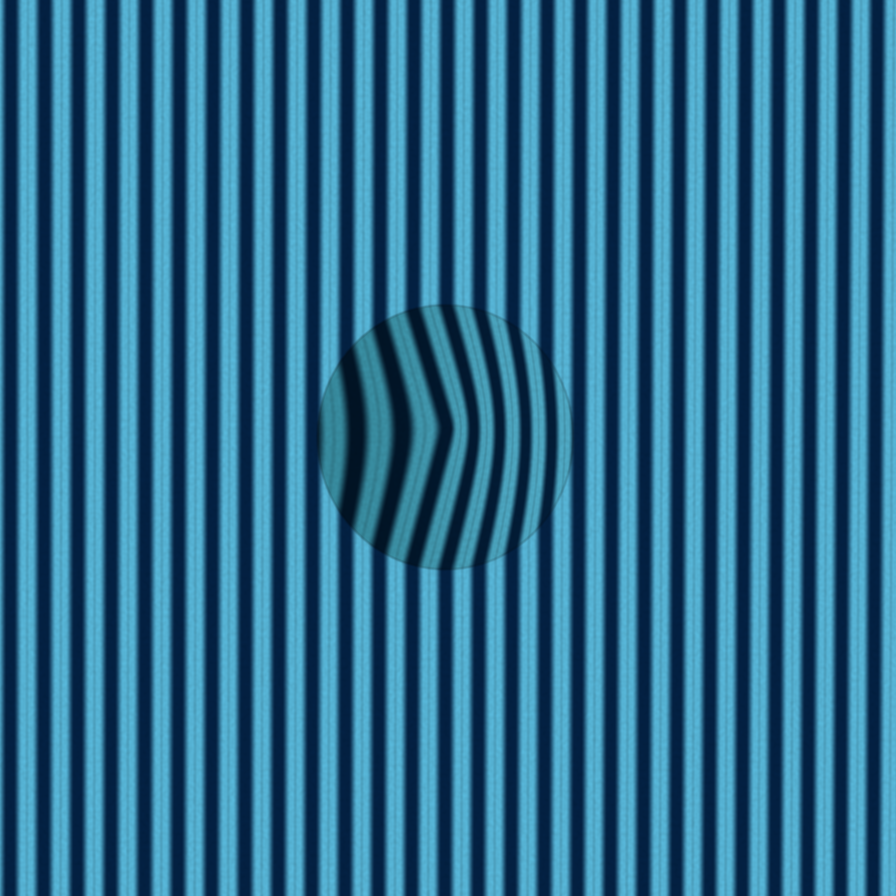
Give the GLSL for this pattern, as a Shadertoy shader.

```glsl
const vec3 STRIPE_LIGHT = vec3(0.335, 0.70, 0.83);
const vec3 STRIPE_DARK = vec3(0.01, 0.125, 0.255);
const vec3 TINT_LEFT = vec3(0.64, 0.77, 0.74);
const vec3 TINT_RIGHT = vec3(0.90, 0.93, 0.91);

const vec2 LENS_CENTER = vec2(0.497, 0.512);
const vec2 LENS_RADII = vec2(0.1428, 0.1475);
const vec2 APEX = vec2(0.018, 0.07);    // cone tip, in lens radii
const float LENS_SHIFT = 0.039;
const float RIM_WIDTH = 0.018;
const float RIM_DARKEN = 0.16;

const vec2 FIRST_STRIPE = vec2(0.0299, 0.03125);  // bottom, top
const vec2 STRIPE_COUNT = vec2(26.6, 26.5);       // bottom, top
const float STRIPE_CROWDING = 0.42;
const float CORE_END = 0.28;
const float EDGE_END = 0.80;
const float SEAM_WIDTH = 0.16;
const float SEAM_DEPTH = 0.10;

const float GRAIN_SCALE = 210.0;
const float GRAIN_AMOUNT = 0.07;

vec2 hashGradient(vec2 cell) {
    vec2 h = vec2(dot(cell, vec2(127.1, 311.7)), dot(cell, vec2(269.5, 183.3)));
    return 2.0 * fract(sin(h) * 43758.5) - 1.0;
}

float gradientNoise(vec2 p) {
    vec2 i = floor(p), f = fract(p);
    vec2 w = f * f * f * (f * (f * 6.0 - 15.0) + 10.0);
    vec2 e = vec2(0.0, 1.0);
    float a = dot(hashGradient(i), f);
    float b = dot(hashGradient(i + e.yx), f - e.yx);
    float c = dot(hashGradient(i + e.xy), f - e.xy);
    float d = dot(hashGradient(i + e.yy), f - e.yy);
    return mix(mix(a, b, w.x), mix(c, d, w.x), w.y);
}

// 0 at the cone tip, 1 on the unit circle, linear along every ray between
float coneDistance(vec2 u) {
    vec2 q = u - APEX;
    float k = 1.0 - dot(APEX, APEX);
    float b = dot(APEX, q);
    return (b + sqrt(b * b + k * dot(q, q))) / k;
}

// Distance from the nearest stripe axis: 0 on the axis, 1 midway between two
float stripeDistance(vec2 p) {
    float x = p.x - mix(FIRST_STRIPE.x, FIRST_STRIPE.y, p.y);
    float phase = x * mix(STRIPE_COUNT.x, STRIPE_COUNT.y, p.y) + STRIPE_CROWDING * x * x;
    return 2.0 * abs(fract(phase + 0.5) - 0.5);
}

vec3 stripes(vec2 p, vec3 tint) {
    float d = stripeDistance(p);
    float light = 1.0 - smoothstep(CORE_END, EDGE_END, d);
    float seam = 1.0 - smoothstep(0.0, SEAM_WIDTH, d);
    vec3 bright = STRIPE_LIGHT * tint * (1.0 - SEAM_DEPTH * seam);
    return mix(STRIPE_DARK * tint * tint, bright, light);
}

void mainImage(out vec4 fragColor, in vec2 fragCoord) {
    vec2 p = fragCoord / iResolution.xy;
    vec2 u = (p - LENS_CENTER) / LENS_RADII;
    float r = length(u);

    // Plain field and its conical refraction
    vec3 color = stripes(p, vec3(1.0));
    float shift = LENS_SHIFT * max(0.0, 1.0 - coneDistance(u));
    vec3 tint = mix(TINT_LEFT, TINT_RIGHT, smoothstep(-0.8, 0.8, u.x));
    vec3 refracted = stripes(p - vec2(shift, 0.0), tint);

    // Lens with a soft rim
    float aa = 1.5 / (iResolution.y * LENS_RADII.y);
    color = mix(color, refracted, 1.0 - smoothstep(1.0 - aa, 1.0 + aa, r));
    color *= 1.0 - RIM_DARKEN * (1.0 - smoothstep(0.0, RIM_WIDTH, abs(r - 1.0)));

    // Fine grain
    color *= 1.0 + GRAIN_AMOUNT * gradientNoise(p * GRAIN_SCALE);
    fragColor = vec4(color, 1.0);
}
```
